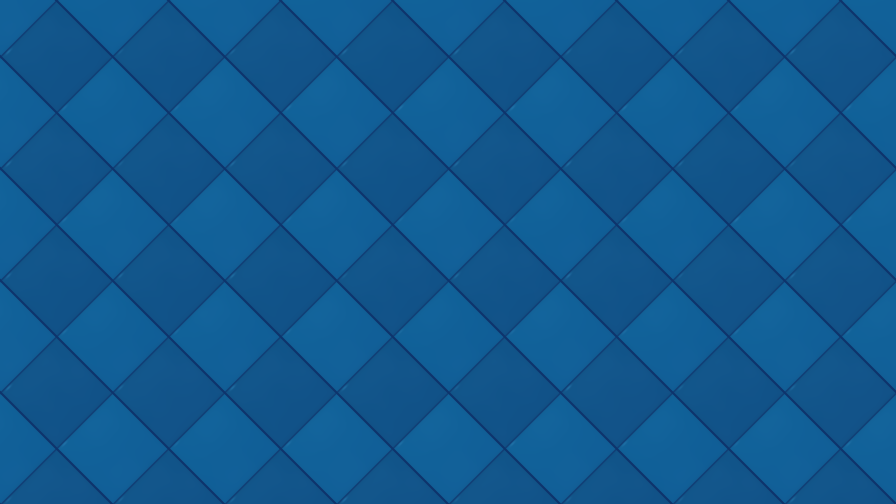
Write a Shadertoy shader that draws this pattern.

```glsl
// Checkered blue diamond tiles with dark seams, soft shading and small glints

const float ROWS = 4.5;               // diamonds down the canvas height
const vec2 OFFSET = vec2(0.007);      // shift of the grid, in periods
const vec3 DARK_TILE = vec3(0.070, 0.330, 0.540);
const vec3 LIGHT_TILE = vec3(0.070, 0.382, 0.602);
const vec3 FALLING_SEAM = vec3(0.055, 0.205, 0.425);
const vec3 RISING_SEAM = vec3(0.065, 0.250, 0.465);
const vec3 GLINT = vec3(0.160, 0.480, 0.690);
const float FALLING_WIDTH = 0.019;    // seam widths, in periods
const float RISING_WIDTH = 0.014;
const float SHADING = 0.014;
const float MOTTLE = 0.010;
const float TILE_VARIATION = 0.004;

float hash(vec2 p) {
    vec3 q = fract(p.xyx * vec3(0.1031, 0.1030, 0.0973));
    q += dot(q, q.yzx + 33.33);
    return fract((q.x + q.y) * q.z);
}

float noise(vec2 p) {
    vec2 i = floor(p), f = fract(p);
    f = f * f * (3.0 - 2.0 * f);
    return mix(mix(hash(i), hash(i + vec2(1, 0)), f.x),
               mix(hash(i + vec2(0, 1)), hash(i + vec2(1, 1)), f.x), f.y);
}

// Coverage of a seam of the given width at distance d from its middle
float seam(float d, float width, float pixel) {
    return 1.0 - smoothstep(-0.6, 0.6, (d - 0.5 * width) / pixel);
}

void mainImage(out vec4 fragColor, in vec2 fragCoord) {
    // Period units with y downward, then axes turned by 45 degrees
    float pixel = ROWS / iResolution.y;
    vec2 p = vec2(fragCoord.x, iResolution.y - fragCoord.y) * pixel - OFFSET;
    vec2 diagonal = vec2(p.x + p.y, p.x - p.y);
    vec2 cell = floor(diagonal + 0.5);
    vec2 local = diagonal - cell;
    vec2 edge = (0.5 - abs(local)) * 0.70711;

    // Alternating tiles, a little lighter toward the upper left
    float isDark = mod(cell.x + cell.y, 2.0);
    vec3 color = mix(LIGHT_TILE, DARK_TILE, isDark);
    color.gb -= SHADING * vec2(1.0, 0.6) * local.x;
    color += MOTTLE * (noise(local * vec2(3.0, 5.0) + 7.0 + 11.0 * isDark) - 0.5);
    color += TILE_VARIATION * (hash(cell + 40.0) - 0.5);

    // Soft bevel beside the seams
    float bevel = exp(-min(edge.x, edge.y) / 0.018);
    color *= 1.0 - 0.06 * bevel;

    // Rising seams are thin, falling seams are deeper
    color = mix(color, RISING_SEAM, seam(edge.x, RISING_WIDTH, pixel));
    color = mix(color, FALLING_SEAM, seam(edge.y, FALLING_WIDTH, pixel));

    // Glint at the lower end of each rising seam
    vec2 glintOffset = (local - vec2(-0.475, -0.385)) / vec2(0.014, 0.050);
    float glint = exp(-dot(glintOffset, glintOffset));
    color = mix(color, GLINT, glint * mix(0.3, 0.6, hash(cell + 90.0)));

    fragColor = vec4(color, 1.0);
}
```
